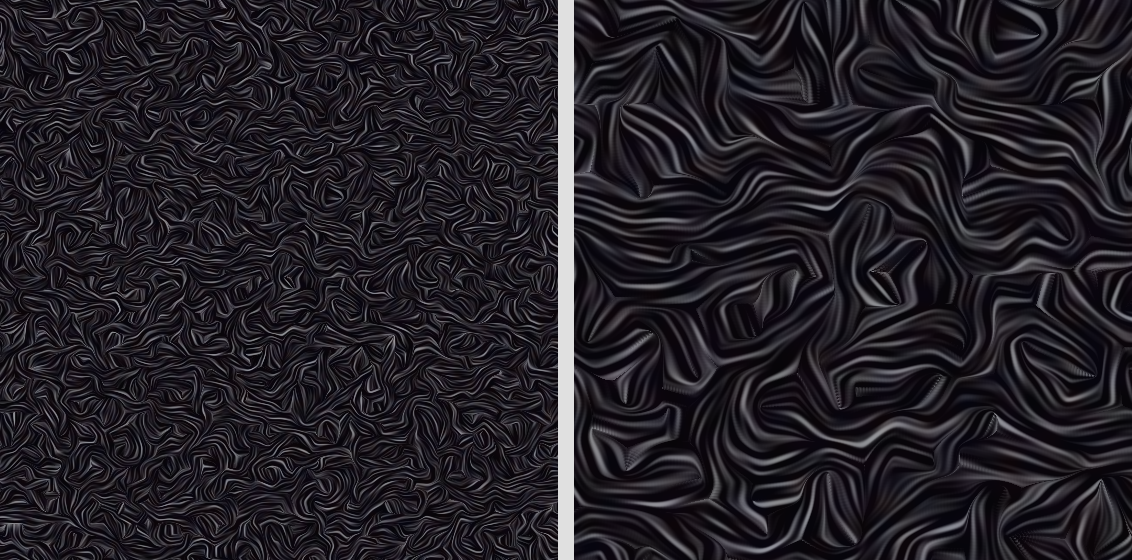
Left, the full canvas; right, a detail of the centre.
A Shadertoy shader for this texture:

```glsl
const float FLOW_CELLS = 50.0;      // turns of the strokes across the canvas
const float GRAIN_CELLS = 255.0;    // sets the spacing of the strokes
const float TINT_CELLS = 80.0;
const float STROKE_STEP = 0.0019;   // canvas units per step
const int STROKE_STEPS = 14;        // steps to each side
const float HORIZONTAL_BIAS = 0.13;
const float GRAIN_DEVIATION = 0.0467;
const float DARK_CUT = 0.8;         // deviations below the mean that stay black
const vec2 TONE_CURVE = vec2(0.09, 0.10);
const float TONE_LIMIT = 1.3;       // evens out the brightest strokes
const float TINT_AMOUNT = 0.016;
const vec3 INK = vec3(0.035, 0.018, 0.045);
const vec3 SILVER = vec3(0.48, 0.475, 0.50);

vec2 hash2(vec2 p) {
    vec2 q = vec2(dot(p, vec2(127.1, 311.7)), dot(p, vec2(269.5, 183.3)));
    return fract(sin(q) * 43758.5453) * 2.0 - 1.0;
}

// Two independent channels of smooth value noise
vec2 valueNoise2(vec2 p) {
    vec2 cell = floor(p), f = fract(p);
    vec2 s = f * f * (3.0 - 2.0 * f);
    vec2 bottom = mix(hash2(cell), hash2(cell + vec2(1, 0)), s.x);
    vec2 top = mix(hash2(cell + vec2(0, 1)), hash2(cell + vec2(1, 1)), s.x);
    return mix(bottom, top, s.y);
}

float gradientNoise(vec2 p) {
    vec2 cell = floor(p), f = fract(p);
    vec2 s = f * f * (3.0 - 2.0 * f);
    float a = dot(hash2(cell), f);
    float b = dot(hash2(cell + vec2(1, 0)), f - vec2(1, 0));
    float c = dot(hash2(cell + vec2(0, 1)), f - vec2(0, 1));
    float d = dot(hash2(cell + vec2(1, 1)), f - vec2(1, 1));
    return mix(mix(a, b, s.x), mix(c, d, s.x), s.y);
}

// Halving the angle gives hooks and loops rather than plain swirls
vec2 strokeDirection(vec2 p) {
    vec2 v = valueNoise2(p * FLOW_CELLS + 17.3) + vec2(HORIZONTAL_BIAS, 0.0);
    float angle = 0.5 * atan(v.y, v.x);
    return vec2(cos(angle), sin(angle));
}

// Grain averaged along the flow, in standard deviations
float strokes(vec2 p) {
    vec2 start = strokeDirection(p);
    float sum = gradientNoise(p * GRAIN_CELLS);
    float total = 1.0;
    for (int side = -1; side <= 1; side += 2) {
        vec2 pos = p;
        vec2 heading = start * float(side);
        for (int i = 1; i <= STROKE_STEPS; i++) {
            pos += heading * STROKE_STEP;
            float fade = cos(1.5708 * float(i) / float(STROKE_STEPS + 1));
            float weight = fade * fade;
            sum += weight * gradientNoise(pos * GRAIN_CELLS);
            total += weight;
            vec2 ahead = strokeDirection(pos);
            heading = dot(ahead, heading) < 0.0 ? -ahead : ahead;
        }
    }
    return sum / total / GRAIN_DEVIATION;
}

void mainImage(out vec4 fragColor, in vec2 fragCoord) {
    vec2 uv = fragCoord / iResolution.y;

    // Crush the valleys to ink and lift the crests to silver
    float lift = max(strokes(uv) + DARK_CUT, 0.0);
    float tone = TONE_CURVE.x * lift + TONE_CURVE.y * lift * lift;
    tone = TONE_LIMIT * tanh(tone / TONE_LIMIT);
    vec3 color = mix(INK, SILVER, tone);

    // Faint wine and blue tints
    vec2 tint = valueNoise2(uv * TINT_CELLS + 91.7);
    color += TINT_AMOUNT * vec3(tint.x, 0.0, tint.y);

    fragColor = vec4(clamp(color, 0.0, 1.0), 1.0);
}
```
